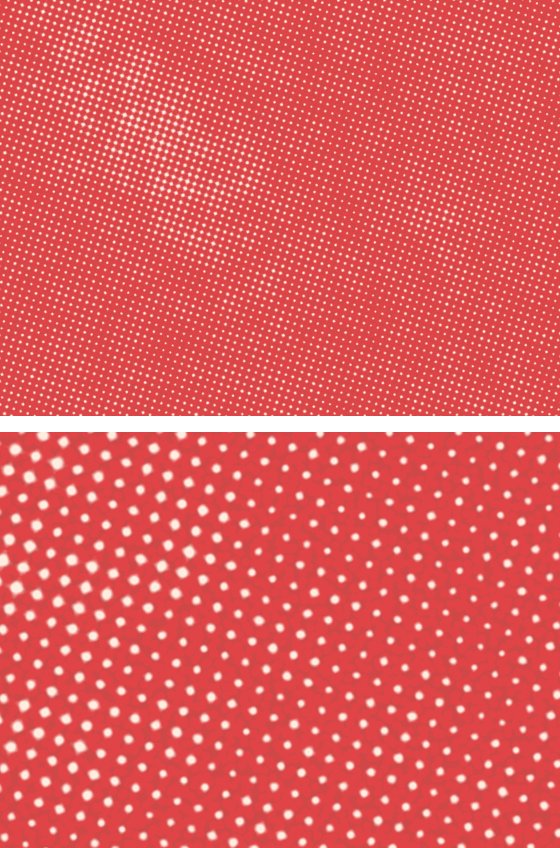
Top, the full canvas; bottom, a detail of the centre.
Give the GLSL for this pattern, as a WebGL 1 fragment shader.

```glsl
precision highp float;
// Worn halftone screen: cream dots on mottled coral red, swelling into diamonds in cloudy patches.

uniform vec2 u_resolution;

vec2 hash2(vec2 p) {
  vec3 q = fract(p.xyx * vec3(0.1031, 0.103, 0.0973));
  q += dot(q, q.yzx + 33.33);
  return fract((q.xx + q.yz) * q.zy);
}

// Distance to the nearest scattered feature point.
float cellular(vec2 p) {
  vec2 cell = floor(p);
  float nearest = 2.0;
  for (int y = -1; y <= 1; y++) {
    for (int x = -1; x <= 1; x++) {
      vec2 neighbour = cell + vec2(float(x), float(y));
      nearest = min(nearest, length(neighbour + hash2(neighbour) - p));
    }
  }
  return nearest;
}

float layeredSines(vec2 p) {
  float sum = 0.0;
  float weight = 0.5;
  for (int i = 0; i < 4; i++) {
    sum += weight * sin(p.x + 1.7 * sin(p.y)) * cos(p.y - 0.8 * p.x);
    p = mat2(1.5, 1.1, -1.1, 1.5) * p + 2.3;
    weight *= 0.6;
  }
  return sum;
}

// Elongated soft spot, measured along and across its axis.
float softSpot(vec2 p, vec2 axis, vec2 size) {
  vec2 q = vec2(dot(p, axis), dot(p, vec2(-axis.y, axis.x))) / size;
  return exp(-dot(q, q));
}

// Dot radius in screen cells: broad light clouds with patchy detail.
float dotRadius(vec2 p) {
  float cloud = softSpot(p - vec2(0.36, 0.67), vec2(0.617, -0.787), vec2(0.38, 0.16));
  cloud += 0.6 * softSpot(p - vec2(1.05, 0.45), vec2(0.6, 0.8), vec2(0.12, 0.07));
  float patches = 0.5 - cellular(p * 12.0);
  float radius = 0.149 + 0.078 * cloud;
  radius += (0.05 + 0.07 * cloud) * patches + 0.02 * layeredSines(p * 7.0);
  return radius;
}

void main() {
  vec2 p = gl_FragCoord.xy / u_resolution.y;
  float cells = 57.0;
  float angle = radians(-18.0);
  mat2 turn = mat2(cos(angle), sin(angle), -sin(angle), cos(angle));

  // Rotated screen; each dot takes its size from the tone at its centre.
  vec2 screen = p * turn * cells;
  vec2 id = floor(screen);
  vec2 centre = turn * (id + 0.5) / cells;
  vec2 variation = hash2(id + 200.0) - 0.5;
  float radius = clamp(dotRadius(centre) + 0.045 * variation.x, 0.1, 0.35);

  // Spot function: round when small, diamond when neighbours meet.
  vec2 local = fract(screen) - 0.5;
  vec2 wave = cos(6.2832 * local);
  float spot = sqrt(max(4.0 - 2.0 * (wave.x + wave.y), 0.0)) / 6.2832;
  spot += 0.05 * (cellular(p * 160.0) - 0.45);
  float edge = 0.065 + 0.5 * cells / u_resolution.y;
  float dots = 1.0 - smoothstep(radius - edge, radius + edge, spot);

  // Fine mottling in the red ink.
  float grain = smoothstep(0.46, 0.58, cellular(p * 150.0 + 40.0));
  vec3 ink = mix(vec3(0.88, 0.268, 0.278), vec3(0.815, 0.28, 0.282), grain);
  vec3 cream = vec3(1.0, 0.93, 0.88);

  gl_FragColor = vec4(mix(ink, cream, dots), 1.0);
}
```
